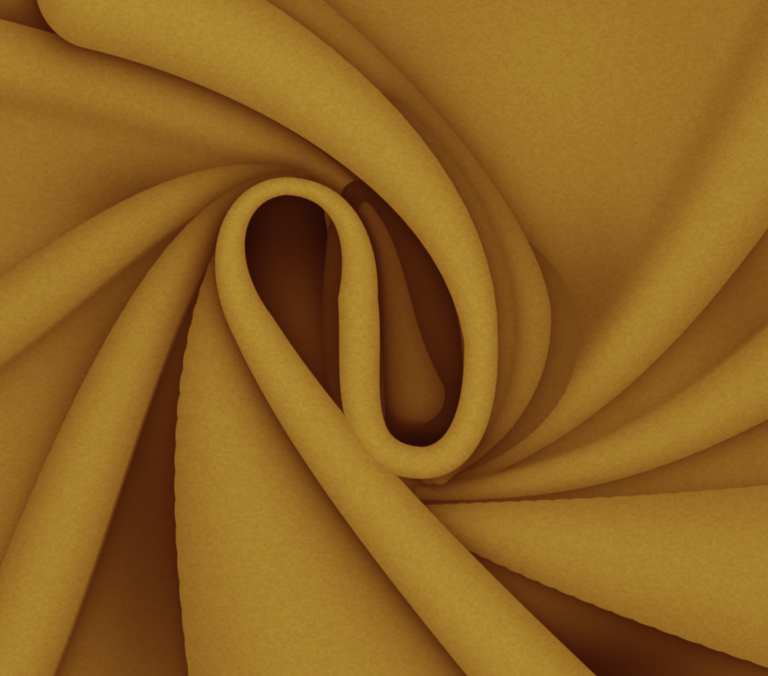
Reproduce this texture procedurally as a Shadertoy shader.

```glsl
// Ochre crepe cloth twisted into a swirl of soft folds.
// Each fold is a Bezier ribbon of varying width, layered back to front with
// rounded shading and contact shadows; a tone ramp and fine grain finish it.

float hash(vec2 p) {
    p = fract(p * vec2(0.137, 0.391));
    p += dot(p, p.yx + 19.7);
    return fract(p.x * p.y * 97.3);
}

float noise(vec2 p) {
    vec2 i = floor(p), f = fract(p);
    f *= f * (3.0 - 2.0 * f);
    vec2 e = vec2(1, 0);
    return mix(mix(hash(i), hash(i + e), f.x),
               mix(hash(i + e.yx), hash(i + e.xx), f.x), f.y);
}

vec3 bezier(vec3 a, vec3 b, vec3 c, vec3 d, float t) {
    vec3 m = mix(b, c, t);
    return mix(mix(mix(a, b, t), m, t), mix(m, mix(c, d, t), t), t);
}

// Controls hold x, y and half width. Returns edge distance and signed
// position across the ribbon, positive to the right of its travel.
vec2 fold(vec2 p, vec3 a, vec3 b, vec3 c, vec3 d) {
    vec2 nearest = vec2(1e4, 0);
    vec3 start = a;
    for (int i = 1; i <= 20; i++) {
        vec3 end = bezier(a, b, c, d, float(i) / 20.0);
        vec2 along = end.xy - start.xy, r = p - start.xy;
        float h = clamp(dot(r, along) / dot(along, along), 0.0, 1.0);
        float width = mix(start.z, end.z, h);
        float dist = length(r - along * h);
        float side = sign(along.x * r.y - along.y * r.x);
        if (dist - width < nearest.x) nearest = vec2(dist - width, side * dist / width);
        start = end;
    }
    return nearest;
}

vec2 join(vec2 a, vec2 b) { return a.x < b.x ? a : b; }

float blob(vec2 p, vec2 center, vec2 radius) {
    vec2 d = (p - center) / radius;
    return exp(-dot(d, d));
}

// look: tone and roundness; shadow: strength to left and right;
// soft: blur of the right-hand edge.
void drape(inout float v, vec2 f, vec2 look, vec2 shadow, float soft) {
    float right = smoothstep(-0.5, 0.5, f.y);
    v *= 1.0 - mix(shadow.x, shadow.y, right) * exp(-max(f.x, 0.0) / 0.16);
    float edge = 8.0 / iResolution.y + soft * right;
    float body = look.x - look.y * min(f.y * f.y, 1.5);
    v = mix(body, v, smoothstep(-edge, edge, f.x));
}

void mainImage(out vec4 fragColor, in vec2 fragCoord) {
    vec2 uv = fragCoord / iResolution.xy;
    vec2 p = vec2(uv.x, 1.0 - uv.y) * vec2(7.68, 6.76);

    // Flat cloth and its deep valleys
    float v = 0.81 + 0.06 * blob(p, vec2(5.5, 0.6), vec2(1));
    v -= 0.22 * blob(p, vec2(6, 3), vec2(0.5, 0.8));
    v -= 0.18 * blob(p, vec2(7.5, 3), vec2(0.7, 1.2));
    v -= 0.4 * blob(p, vec2(0.9, 0.3), vec2(1.1, 0.4));
    v -= 0.2 * blob(p, vec2(1.5, 2), vec2(0.9, 0.4));
    v -= 0.48 * blob(p, vec2(1.5, 5.2), vec2(0.8, 2.5));
    v -= 0.65 * blob(p, vec2(6, 6.8), vec2(1.6, 0.8));

    // Folds fanning out to the right
    drape(v, fold(p, vec3(8.2, 0.5, 0.6), vec3(7, 2.5, 0.45), vec3(6.2, 4, 0.3), vec3(4.5, 4.8, 0.1)),
          vec2(0.9, 0.2), vec2(0.35, 0.1), 0.28);
    drape(v, fold(p, vec3(8.2, 3.4, 0.45), vec3(6.9, 4.3, 0.3), vec3(6, 4.85, 0.2), vec3(4.2, 4.93, 0.07)),
          vec2(0.89, 0.2), vec2(0.42, 0.2), 0.03);
    drape(v, fold(p, vec3(4.2, 5.15, 0.1), vec3(5.1, 5.35, 0.35), vec3(6.3, 5.6, 0.6), vec3(8.2, 5.8, 1)),
          vec2(0.9, 0.16), vec2(0.25, 0.6), 0.0);

    // Folds fanning out to the left
    drape(v, fold(p, vec3(-0.4, 0.5, 0.4), vec3(1, 0.8, 0.35), vec3(2.6, 1.2, 0.3), vec3(3.6, 2, 0.1)),
          vec2(0.89, 0.17), vec2(0.4, 0.1), 0.2);
    drape(v, fold(p, vec3(-0.4, 3.5, 0.38), vec3(0.9, 2.6, 0.36), vec3(1.9, 1.6, 0.2), vec3(3, 1.8, 0.1)),
          vec2(0.88, 0.2), vec2(0.2, 0.35), 0.03);
    drape(v, fold(p, vec3(-0.1, 7.1, 0.45), vec3(0.8, 5.1, 0.5), vec3(1.6, 1.9, 0.22), vec3(2.9, 1.8, 0.07)),
          vec2(0.9, 0.24), vec2(0.3, 0.55), 0.02);

    // Outer layers wrapped around the swirl
    vec3 shoulder = vec3(5.25, 3.1, 0.26);
    drape(v, fold(p, vec3(5.2, 2.6, 0.2), vec3(5.75, 3.2, 0.3), vec3(5.6, 4, 0.3), vec3(4.7, 4.6, 0.1)),
          vec2(0.6, 0.06), vec2(0.15, 0.2), 0.0);
    drape(v, join(fold(p, vec3(2.4, -0.2, 0.35), vec3(3.6, 0.6, 0.32), vec3(5.05, 2.15, 0.3), shoulder),
                  fold(p, shoulder, vec3(5.3, 3.8, 0.25), vec3(4.9, 4.4, 0.2), vec3(4.3, 4.75, 0.1))),
          vec2(0.88, 0.2), vec2(0.3), 0.0);
    drape(v, fold(p, vec3(3.9, 1.2, 0.2), vec3(5.1, 2.3, 0.2), vec3(5.35, 3.8, 0.2), vec3(4.4, 4.75, 0.1)),
          vec2(0.78, 0.16), vec2(0.3), 0.0);

    // Shaded hollows inside the two loops
    drape(v, fold(p, vec3(2.85, 2.2, 0.4), vec3(2.85, 2.8, 0.5), vec3(3.1, 3.3, 0.4), vec3(3.4, 4.3, 0.2)),
          vec2(0.14 + 0.25 * smoothstep(2.2, 3.4, p.y), 0.12), vec2(0), 0.0);
    drape(v, fold(p, vec3(3.4, 2.3, 0.12), vec3(3.35, 3, 0.14), vec3(3.3, 3.5, 0.14), vec3(3.5, 4.4, 0.12)),
          vec2(0.34, 0.1), vec2(0.4), 0.0);
    drape(v, fold(p, vec3(3.6, 2, 0.2), vec3(4.2, 2.6, 0.4), vec3(4.3, 3.6, 0.45), vec3(4.2, 4.3, 0.35)),
          vec2(0.32, 0.08), vec2(0), 0.0);
    drape(v, fold(p, vec3(3.65, 2.1, 0.08), vec3(4, 2.6, 0.12), vec3(3.9, 3.2, 0.15), vec3(4.15, 3.95, 0.3)),
          vec2(0.52, 0.14), vec2(0.4), 0.08);
    v *= 1.0 - 0.8 * blob(p, vec2(4.2, 4.42), vec2(0.5, 0.14));

    // Broad front sheet, then the ribbon coiling through the swirl
    drape(v, fold(p, vec3(2.35, 2.3, 0.1), vec3(1.95, 3.7, 0.4), vec3(2.5, 5.4, 0.8), vec3(3.4, 7.2, 1.45)),
          vec2(0.91, 0.2), vec2(0.3, 0.5), 0.0);
    vec3 flank = vec3(4.81, 3.4, 0.17), basin = vec3(4.22, 4.63, 0.16), neck = vec3(3.58, 3, 0.2);
    vec3 crest = vec3(2.85, 1.86, 0.09), waist = vec3(2.55, 3.3, 0.22);
    vec2 coil = fold(p, vec3(1, -0.15, 0.65), vec3(2.7, 0.4, 0.5), vec3(4.7, 1.7, 0.32), flank);
    coil = join(coil, fold(p, flank, vec3(4.83, 4.2, 0.17), vec3(4.6, 4.62, 0.17), basin));
    coil = join(coil, fold(p, basin, vec3(3.4, 4.6, 0.17), vec3(3.65, 3.7, 0.22), neck));
    coil = join(coil, fold(p, neck, vec3(3.65, 2.4, 0.15), vec3(3.45, 1.87, 0.09), crest));
    coil = join(coil, fold(p, crest, vec3(2.3, 1.9, 0.1), vec3(2.1, 2.6, 0.15), waist));
    coil = join(coil, fold(p, waist, vec3(3.1, 4.3, 0.3), vec3(4, 5.4, 0.36), vec3(5.6, 7.1, 0.5)));
    drape(v, coil, vec2(0.95, 0.22), vec2(0.45, 0.6), 0.0);

    // Crepe grain and ochre ramp
    float grain = noise(p * vec2(28, 40)) + noise(p.yx * 55.0 + p) - 1.0;
    v = clamp(v * (1.0 + 0.06 * grain), 0.0, 1.0);
    fragColor = vec4(vec3(0.12, 0.04, 0.02) + vec3(0.58, 0.51, 0.18) * pow(vec3(v), vec3(0.8, 1.15, 1.5)), 1);
}
```
